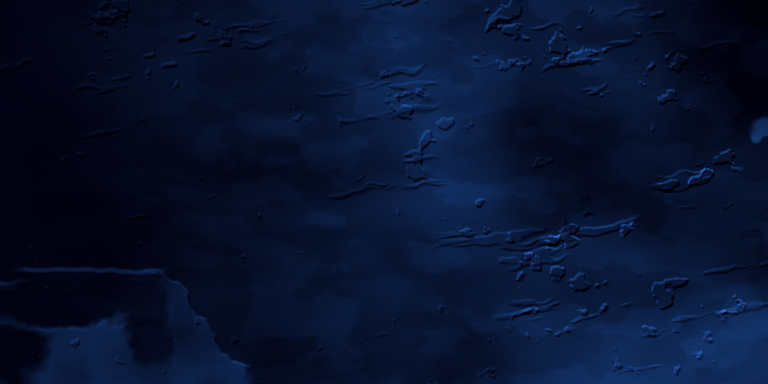
Reproduce this texture procedurally as a WebGL 2 fragment shader.

```glsl
#version 300 es
precision highp float;

#define TILT 0.17
#define CRUMB_SCALE vec2(19.0, 27.0)
#define SCRATCH_SCALE vec2(5.0, 38.0)
#define LIGHT_STEP vec2(-0.0035, 0.0065)
#define HIGHLIGHT 0.85
#define SHADOW 0.95
#define SMUDGE 0.6
#define PATCH 0.16

uniform vec2 u_resolution;
out vec4 fragColor;

float hash(vec2 p) {
    vec3 q = fract(vec3(p.xyx) * 0.1031);
    q += dot(q, q.yzx + 33.33);
    return fract((q.x + q.y) * q.z);
}

float noise(vec2 p) {
    vec2 i = floor(p), f = fract(p);
    f = f * f * f * (f * (f * 6.0 - 15.0) + 10.0);
    return mix(mix(hash(i), hash(i + vec2(1, 0)), f.x),
               mix(hash(i + vec2(0, 1)), hash(i + vec2(1, 1)), f.x), f.y);
}

float fbm(vec2 p) {
    float sum = 0.0, amp = 0.533;
    for (int i = 0; i < 4; i++) {
        sum += amp * noise(p);
        p = mat2(0.96, 0.28, -0.28, 0.96) * p * 2.03 + 17.3;
        amp *= 0.5;
    }
    return sum;
}

// Soft capsule: 1 on the segment a-b, fading to 0 at the given radius
float stroke(vec2 p, vec2 a, vec2 b, float radius) {
    vec2 d = b - a;
    float t = clamp(dot(p - a, d) / dot(d, d), 0.0, 1.0);
    return 1.0 - smoothstep(0.0, radius, length(p - a - d * t));
}

float ellipse(vec2 p, vec2 centre, vec2 radii, float soft) {
    return 1.0 - smoothstep(1.0 - soft, 1.0 + soft, length((p - centre) / radii));
}

// How strongly the paint is broken up at each place
float wear(vec2 p) {
    float w = 0.85 * stroke(p, vec2(1.03, 1.0), vec2(1.10, 0.55), 0.14);
    w = max(w, 0.95 * stroke(p, vec2(1.32, 0.92), vec2(1.70, 0.80), 0.20));
    w = max(w, 0.95 * stroke(p, vec2(1.12, 0.47), vec2(1.45, 0.27), 0.15));
    w = max(w, 1.25 * stroke(p, vec2(1.75, 0.51), vec2(1.98, 0.63), 0.07));
    w = max(w, 1.25 * stroke(p, vec2(1.43, 0.36), vec2(1.63, 0.43), 0.07));
    w = max(w, 0.85 * stroke(p, vec2(1.40, 0.18), vec2(1.95, 0.24), 0.15));
    w = max(w, 0.85 * stroke(p, vec2(1.65, 0.06), vec2(1.80, 0.11), 0.14));
    w = max(w, 0.65 * stroke(p, vec2(0.95, 0.50), vec2(1.15, 0.50), 0.12));
    return max(w, 0.65 * stroke(p, vec2(0.28, 0.93), vec2(0.58, 0.86), 0.18));
}

// Pale layer in the lower left corner, with dark hollows
float paleLayer(vec2 p) {
    p += 0.10 * (vec2(fbm(p * 11.0), fbm(p * 11.0 + 40.0)) - 0.5);
    float top = 0.29 - 0.23 * smoothstep(0.40, 0.66, p.x);
    float layer = 1.0 - smoothstep(-0.007, 0.007, p.y - top);
    layer *= 1.0 - smoothstep(0.64, 0.67, p.x);
    layer *= 1.0 - ellipse(p, vec2(0.22, 0.24), vec2(0.22, 0.08), 0.2);
    layer *= 1.0 - ellipse(p, vec2(0.40, 0.15), vec2(0.045, 0.11), 0.35);
    return layer * (1.0 - ellipse(p, vec2(0.03, 0.09), vec2(0.09, 0.08), 0.4));
}

// Raised crumbs and long tilted scratches
float relief(vec2 p, float worn) {
    float c = cos(TILT), s = sin(TILT);
    vec2 q = mat2(c, -s, s, c) * p;
    q += 0.014 * (vec2(noise(p * 27.0), noise(p * 27.0 + 9.0)) - 0.5);
    float crumbs = fbm(q * CRUMB_SCALE) - 0.79 + 0.22 * worn;
    float scratches = fbm(q * SCRATCH_SCALE + 50.0) - 0.79 + 0.17 * worn;
    return smoothstep(0.0, 0.09, crumbs) + 0.6 * smoothstep(0.0, 0.08, scratches);
}

// Broad light and dark areas
float baseTone(vec2 p) {
    vec2 warp = vec2(fbm(p * 3.0), fbm(p * 3.0 + 30.0)) - 0.5;
    vec2 q = p + 0.22 * warp;
    float tone = -0.1 + 0.32 * smoothstep(0.15, 0.60, q.x) + 0.40 * smoothstep(0.60, 1.10, q.x);
    tone += 0.20 * ellipse(q, vec2(0.42, 0.95), vec2(0.32, 0.22), 0.8);
    tone += 0.20 * stroke(q, vec2(1.08, 1.0), vec2(1.20, 0.55), 0.30);
    tone -= 0.36 * stroke(q, vec2(1.50, 0.60), vec2(1.95, 0.42), 0.24);
    tone -= 0.85 * stroke(q, vec2(2.0, 1.0), vec2(2.0, 0.82), 0.40);
    tone -= 0.16 * stroke(q, vec2(0.85, 0.05), vec2(1.15, 0.12), 0.35);
    tone += 0.36 * (1.0 - smoothstep(0.08, 0.30, q.y)) * smoothstep(1.15, 1.7, q.x);
    float smears = fbm(p * vec2(4.0, 9.0) + 0.8 * warp) - 0.5;
    // Faint worn patches with firmer borders
    float patches = smoothstep(0.46, 0.56, fbm(p * vec2(7.0, 12.0) + 70.0)) - 0.5;
    return tone + (SMUDGE * smears + PATCH * patches) * smoothstep(-0.1, 0.8, p.x);
}

vec3 ink(float t) {
    vec3 blue = vec3(0.01, 0.02, 0.09) + t * vec3(0.04, 0.115, 0.19);
    return max(blue + t * abs(t) * vec3(0.01, 0.025, 0.06), vec3(0.002, 0.004, 0.03));
}

void main() {
    vec2 p = gl_FragCoord.xy / u_resolution.y;
    float worn = wear(p);
    float tone = baseTone(p) + 0.10 * worn * smoothstep(0.7, 1.2, p.x);

    // Lower left layer, lit along its rim
    float pale = paleLayer(p);
    float paleTone = 0.62 + 1.1 * (fbm(p * vec2(7.0, 9.0) + 3.0) - 0.45);
    tone = mix(tone, paleTone, 0.9 * pale);
    tone += 0.5 * (pale - paleLayer(p + LIGHT_STEP));
    float lineY = 0.288 + 0.035 * (fbm(vec2(p.x * 9.0, 2.0)) - 0.5);
    float ridge = 1.0 - smoothstep(0.002, 0.010, abs(p.y - lineY));
    tone += 0.75 * ridge * smoothstep(0.02, 0.08, p.x) * (1.0 - smoothstep(0.38, 0.45, p.x));

    // Embossed wear
    float slope = relief(p, worn) - relief(p + LIGHT_STEP, worn);
    float strength = 0.45 + 0.75 * worn * smoothstep(0.8, 1.6, p.x);
    tone += strength * HIGHLIGHT * max(slope, 0.0);
    tone += (0.55 + 0.4 * worn) * SHADOW * min(slope, 0.0);

    // Bright chip at the right border
    vec2 chip = p + 0.03 * (vec2(noise(p * 30.0), noise(p * 30.0 + 7.0)) - 0.5);
    tone += 1.0 * ellipse(chip, vec2(2.0, 0.665), vec2(0.05, 0.026), 0.25);

    fragColor = vec4(ink(tone), 1.0);
}
```
